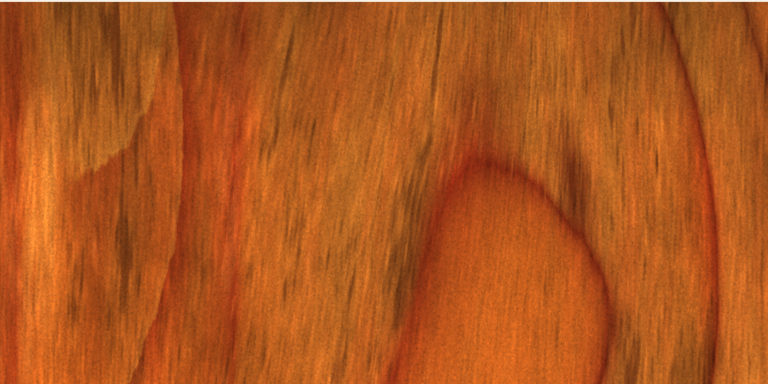
A WebGL 2 fragment shader for this texture:

```glsl
#version 300 es
precision highp float;
// Warm reddish-brown wood: streaked fibres, an arched growth ring and dark red seams.
uniform vec2 u_resolution;
out vec4 fragColor;

vec3 hash3(vec2 cell) {
  vec3 a = fract(cell.xyx * vec3(0.1031, 0.1030, 0.0973));
  a += dot(a, a.yxz + 33.33);
  return fract((a.xxy + a.yzz) * a.zyx);
}

// Smooth cellular noise: soft blobs of random sign, one per cell, about -1 to 1.
float cellular(vec2 p) {
  vec2 base = floor(p);
  float sum = 0.0;
  for (int y = -1; y <= 1; y++) {
    for (int x = -1; x <= 1; x++) {
      vec2 cell = base + vec2(x, y);
      vec3 rnd = hash3(cell);
      vec2 d = cell + rnd.xy - p;
      float blob = max(0.0, 1.0 - dot(d, d));
      sum += blob * blob * blob * (2.0 * rnd.z - 1.0);
    }
  }
  return sum;
}

// Layered streaks: each octave is finer and weaker.
float streaks(vec2 p) {
  float sum = 0.0, weight = 0.6;
  for (int i = 0; i < 4; i++) {
    sum += weight * cellular(p + 31.0 * float(i));
    p *= vec2(1.8, 1.9);
    weight *= 0.72;
  }
  return sum;
}

// Line that fades at a different rate on each side.
float seam(float d, float before, float after) {
  return exp(-abs(d) / (d < 0.0 ? before : after));
}

void main() {
  vec2 p = gl_FragCoord.xy / u_resolution.y;
  p.x *= 2.0 * u_resolution.y / u_resolution.x;

  // Fibres lean to the right in the middle of the board.
  float lean = 0.02 + 0.13 * smoothstep(0.3, 0.9, p.x) * (1.0 - smoothstep(1.1, 1.6, p.x));
  vec2 fibre = vec2(p.x - lean * p.y + 0.004 * sin(7.0 * p.y + 5.0 * p.x), p.y);
  float broad = cellular(fibre * vec2(5.0, 1.3) + 3.0) + 0.6 * cellular(fibre * vec2(11.0, 1.7) + 8.0);
  float streak = streaks(fibre * vec2(26.0, 2.4) + 17.0);
  float fine = cellular(fibre * vec2(130.0, 15.0) + 41.0);
  float pores = cellular(p * vec2(210.0, 180.0));
  float mottle = cellular(p * vec2(7.0, 3.6) + 70.0) + 0.3 * cellular(p * vec2(22.0, 13.0) + 20.0);
  float ragged = streaks(fibre * vec2(24.0, 9.0) + 90.0);
  vec2 wavy = p + vec2(0.008 * mottle, 0.014 * mottle + 0.02 * ragged);

  // Signed distances to the arch, the hanging tongue and the long seams.
  vec2 archPos = abs(wavy - vec2(1.29 + 0.32 * p.y - 0.65 * p.y * p.y, 0.0)) / vec2(0.265, 0.57);
  float arch = 0.27 * (sqrt(pow(archPos.x, 1.7) + pow(archPos.y, 2.3)) - 1.0);
  vec2 tonguePos = (p - vec2(0.285 - 0.05 * smoothstep(0.95, 0.5, p.y), 1.02)) / vec2(0.155, 0.47);
  float tongue = 0.16 * (length(tonguePos) - 1.0) + 0.014 * ragged;
  float leftRing = wavy.x + 0.006 * ragged - (0.34 + 0.42 * p.y - 0.31 * p.y * p.y);
  float redLine = wavy.x - 0.60 - 0.03 * p.y;
  float rightRing = wavy.x - (1.85 + 0.14 * p.y - 0.27 * p.y * p.y);
  float corner = wavy.x - 1.94 - 0.29 * (1.0 - p.y);
  float rightSide = smoothstep(1.2, 1.5, p.x);
  float inArch = 1.0 - smoothstep(-0.035, 0.02, arch);
  float inTongue = 1.0 - smoothstep(-0.004, mix(0.03, 0.004, smoothstep(0.15, 0.25, p.x)), tongue);
  float open = 1.0 - 0.7 * inArch;

  // Orange heartwood against ochre sapwood.
  float orange = 0.8 - 0.55 * smoothstep(0.45, 0.9, p.x) - 0.25 * rightSide;
  orange += 0.6 * (0.45 - p.y) * (1.0 - rightSide) + 0.45 * broad + 0.25 * streak;
  orange += 1.1 * seam(rightRing, 0.1, 0.006) * (1.0 - smoothstep(0.5, 0.85, p.y));
  orange = mix(orange, 0.85 + 0.2 * streak, inArch);
  orange = mix(orange, 0.15 + 0.3 * mottle, inTongue);
  vec3 color = mix(vec3(0.735, 0.415, 0.145), vec3(0.76, 0.355, 0.11), clamp(orange, 0.0, 1.0));

  // Deep red in the seams and in the wood under the tongue.
  float red = (0.02 + 0.3 * broad + 0.25 * streak) * open + 0.12 * exp(-pow((p.x - 0.53) / 0.11, 2.0));
  red += 0.95 * seam(arch, mix(0.055, 0.03, rightSide), mix(0.05, 0.012, rightSide));
  red += 0.65 * (1.0 - inTongue) * seam(tongue, 0.01, 0.1) * smoothstep(0.98, 0.6, p.y) * smoothstep(0.13, 0.22, p.x);
  red += 0.6 * seam(leftRing, 0.004, 0.05);
  red += (0.6 + 0.5 * streak) * seam(redLine, 0.025, 0.014);
  red += 0.85 * seam(rightRing, 0.03, 0.008) + 0.6 * seam(wavy.x - 0.04, 0.06, 0.012);
  color = mix(color, vec3(0.54, 0.16, 0.07), clamp(red, 0.0, 1.0));

  // Brown shadows: soft clustered streaks, the arch shoulder and the seam cores.
  float shadow = 0.42 * smoothstep(0.2, 1.0, -streak - 0.2 * fine - 0.4 * broad) * open;
  vec2 shoulder = (p - vec2(1.49, 0.54)) / vec2(0.045, 0.15);
  shoulder.x += 0.5 * shoulder.y;
  shadow += (0.85 + 0.5 * streak) * exp(-dot(shoulder, shoulder)) * (1.0 - inArch);
  vec2 crown = (p - vec2(1.25, 0.69)) / vec2(0.06, 0.14);
  shadow += (0.45 + 0.4 * streak) * exp(-dot(crown, crown));
  shadow += 0.3 * rightSide * seam(arch, 0.008, 0.016);
  shadow += 0.3 * seam(rightRing, 0.007, 0.01) + 0.65 * seam(corner, 0.016, 0.022);
  shadow += 0.12 * exp(-pow((p.x - 1.64) / 0.07, 2.0)) + 0.14 * smoothstep(1.86, 2.0, p.x);
  color = mix(color, vec3(0.34, 0.12, 0.055), clamp(shadow, 0.0, 0.85));

  // Pale ochre flecks along the tongue rim, the ring edge and the left strip.
  float pale = 0.6 * seam(tongue + 0.005, 0.016, 0.003) * smoothstep(-0.3, 0.6, tonguePos.x - 0.7 * tonguePos.y - 0.4);
  pale += 0.4 * seam(leftRing + 0.006, 0.012, 0.003);
  vec2 strip = (wavy - vec2(0.115, 0.48)) / vec2(0.04, 0.33);
  pale += (0.75 + 0.4 * streak) * exp(-dot(strip, strip));
  pale += 0.35 * smoothstep(0.15, 0.9, streak + 0.4 * broad) * open;
  color = mix(color, vec3(0.80, 0.48, 0.18), clamp(pale, 0.0, 0.8));

  // Broad light and dark areas, fibre relief, fine pores and a pale top edge.
  color *= 1.04 - 0.24 * smoothstep(0.5, 1.05, p.y) + 0.08 * inArch * (0.6 - 2.0 * p.y);
  color *= 1.0 + (0.15 * broad + 0.14 * mottle) * open;
  color *= 1.0 + 0.13 * fine * (0.4 + 0.6 * open) + 0.03 * streak + 0.09 * pores;
  color = mix(color, vec3(0.97, 0.94, 0.90), smoothstep(0.993, 0.997, p.y));
  fragColor = vec4(color, 1.0);
}
```
